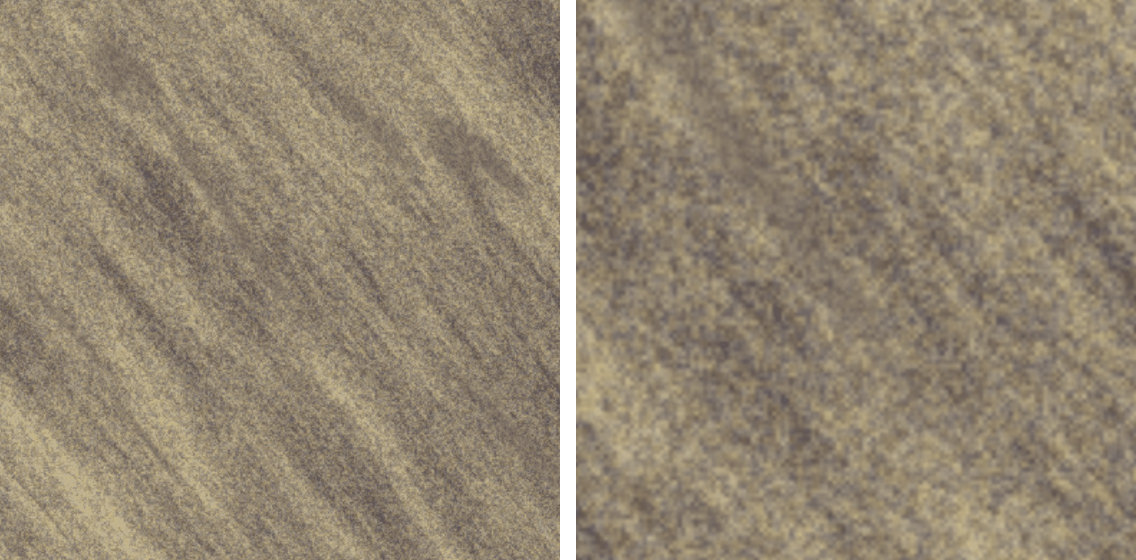
Left, the full canvas; right, a detail of the centre.
A Shadertoy shader for this texture:

```glsl
const vec3 SHADOW_BROWN = vec3(0.385, 0.340, 0.325);
const vec3 PALE_SAND = vec3(0.755, 0.700, 0.555);
const vec3 OCHRE_SHIFT = vec3(0.03, 0.01, -0.055);
const float STREAK_ANGLE = -0.89;

float hash(vec2 cell) {
    vec3 h = fract(cell.xyx * vec3(0.1031, 0.1030, 0.0973));
    h += dot(h, h.yzx + 33.33);
    return fract((h.x + h.y) * h.z);
}

// Smooth value noise, centred on zero
float noise(vec2 p) {
    vec2 cell = floor(p);
    vec2 f = fract(p);
    f = f * f * (3.0 - 2.0 * f);
    float low = mix(hash(cell), hash(cell + vec2(1, 0)), f.x);
    float high = mix(hash(cell + vec2(0, 1)), hash(cell + vec2(1, 1)), f.x);
    return mix(low, high, f.y) - 0.5;
}

// x runs along the streaks, y runs across them
vec2 toStreakSpace(vec2 p, float angle) {
    vec2 along = vec2(cos(angle), sin(angle));
    return vec2(dot(p, along), dot(p, vec2(-along.y, along.x)));
}

// Layers of long stretched noise, each finer and fainter than the last
float streaks(vec2 s) {
    float sum = 0.0;
    float weight = 0.35;
    vec2 scale = vec2(1.9, 17.0);
    for (int i = 0; i < 4; i++) {
        // Shear each layer a little so that its cells never line up
        vec2 q = vec2(s.x + s.y * (1.3 + float(i)), s.y);
        sum += weight * noise(q * scale + float(i) * 37.7 + 60.0);
        scale *= vec2(2.0, 1.75);
        weight *= 0.84;
    }
    return sum;
}

// Thin dark lines that fade in and out along their length
float grooves(vec2 s, float spacing, float seed) {
    float field = noise(s * vec2(1.5, spacing) + seed);
    float line = 1.0 - smoothstep(0.0, 0.11, abs(field));
    return line * smoothstep(-0.08, 0.25, noise(s * vec2(3.5, spacing * 0.7) + seed + 17.0));
}

// Soft elongated dark area with a ragged rim
float stain(vec2 p, vec2 centre, vec2 radii, float angle, float ragged) {
    vec2 d = toStreakSpace(p - centre, angle) / radii;
    return 1.0 - smoothstep(0.3, 1.2, length(d) + ragged);
}

float grain(vec2 p, vec2 s) {
    float speckle = 0.42 * noise(p * 225.0) + 0.34 * noise(p * 390.0 + 71.0);
    return speckle + 0.28 * noise(s * vec2(75.0, 165.0) + 400.0);
}

void mainImage(out vec4 fragColor, in vec2 fragCoord) {
    vec2 p = fragCoord / iResolution.y;

    // Bend the streaks gently and roughen their edges
    vec2 s = toStreakSpace(p, STREAK_ANGLE);
    s.y += 0.050 * noise(p * 2.2 + 5.0) + 0.007 * noise(p * 13.0 + 9.0);
    s.y += 0.004 * noise(p * 60.0);

    // Large light and dark zones, paler toward the lower left
    float tone = 0.555 + 0.12 * (0.9 - p.x - p.y);
    tone += 0.17 * noise(s * vec2(2.5, 5.0) + 23.0);
    tone += streaks(s);
    tone -= 0.16 * grooves(s, 13.0, 91.0) + 0.11 * grooves(s, 30.0, 140.0);

    // Stains and long furrows
    float ragged = 0.8 * noise(s * vec2(14.0, 34.0) + 3.0) + 0.5 * noise(p * 55.0);
    float dark = stain(p, vec2(0.84, 0.73), vec2(0.105, 0.052), -0.75, ragged);
    dark = max(dark, stain(p, vec2(0.21, 0.87), vec2(0.085, 0.036), -0.85, ragged));
    dark = max(dark, 0.8 * stain(p, vec2(0.68, 0.76), vec2(0.12, 0.024), -0.85, ragged));
    dark = max(dark, 0.9 * stain(p, vec2(0.41, 0.61), vec2(0.25, 0.017), -0.95, 0.6 * ragged));
    dark = max(dark, 0.8 * stain(p, vec2(0.92, 0.22), vec2(0.22, 0.020), -0.83, 0.6 * ragged));
    dark = max(dark, 0.7 * stain(p, vec2(0.10, 0.44), vec2(0.20, 0.011), -0.84, 0.6 * ragged));
    dark = max(dark, 0.7 * stain(p, vec2(0.28, 0.19), vec2(0.15, 0.011), -0.90, 0.6 * ragged));
    tone = mix(tone, 0.21, 0.75 * dark);

    // Sandy speckle, calmer inside the stains
    tone += grain(p, s) * (1.0 - 0.4 * dark);

    vec3 colour = mix(SHADOW_BROWN, PALE_SAND, clamp(tone, 0.0, 1.0));
    colour += OCHRE_SHIFT * noise(p * 210.0 + 150.0) * (1.0 - 0.6 * dark);
    fragColor = vec4(colour, 1.0);
}
```
